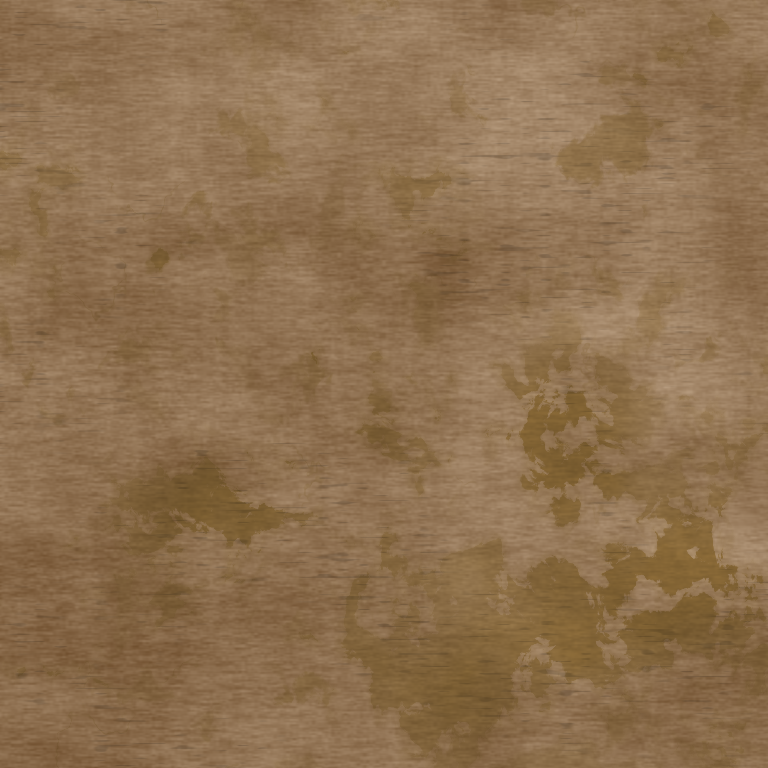
A three.js fragment shader for this texture:

```glsl
// Aged brown surface with fine horizontal grain and ragged, flaking olive stains.
varying vec2 vUv;

#define LIGHT_BROWN vec3(0.645, 0.533, 0.415)
#define DARK_BROWN vec3(0.500, 0.375, 0.248)
#define OLIVE vec3(0.462, 0.350, 0.172)
#define BAND_CONTRAST 1.35
#define MOTTLE_CONTRAST 1.05
#define GRAIN_CONTRAST 0.75
#define SPECKLE_CONTRAST 0.26
#define STAIN_SCALE 5.5
#define STAIN_LEVEL 0.25
#define EDGE_SOFTNESS 0.035
#define SCRATCH_DEPTH 0.13

float hash(vec2 p) {
  return fract(sin(dot(p, vec2(127.1, 311.7))) * 43758.5453);
}

float noise(vec2 p) {
  vec2 i = floor(p);
  vec2 f = fract(p);
  f = f * f * (3.0 - 2.0 * f);
  return mix(mix(hash(i), hash(i + vec2(1.0, 0.0)), f.x),
             mix(hash(i + vec2(0.0, 1.0)), hash(i + 1.0), f.x), f.y);
}

// Centred fractal noise, each octave turned to hide the lattice.
float fbm(vec2 p) {
  float sum = 0.0;
  float amp = 0.5;
  for (int i = 0; i < 6; i++) {
    sum += amp * (noise(p) - 0.5);
    p = mat2(1.6, 1.2, -1.2, 1.6) * p + 17.3;
    amp *= 0.57;
  }
  return sum;
}

// Fractal noise that keeps its horizontal stretch.
float streaks(vec2 p) {
  float sum = 0.0;
  float amp = 0.5;
  for (int i = 0; i < 5; i++) {
    sum += amp * (noise(p) - 0.5);
    p = p * 2.03 + 9.1;
    amp *= 0.55;
  }
  return sum;
}

float blob(vec2 p, vec2 centre, vec2 radius) {
  vec2 d = (p - centre) / radius;
  return exp(-dot(d, d));
}

// Where the stains gather: heavy at lower right, lighter at left.
float stainDensity(vec2 p) {
  float heavy = blob(p, vec2(0.88, 0.23), vec2(0.24, 0.13));
  heavy = max(heavy, blob(p, vec2(0.75, 0.42), vec2(0.10, 0.13)));
  heavy = max(heavy, 0.85 * blob(p, vec2(0.61, 0.13), vec2(0.14, 0.09)));
  float light = blob(p, vec2(0.29, 0.35), vec2(0.14, 0.11));
  light = max(light, blob(p, vec2(0.21, 0.57), vec2(0.035, 0.14)));
  light = max(light, 0.8 * blob(p, vec2(0.41, 0.54), vec2(0.04, 0.05)));
  return max(heavy, 0.85 * light);
}

// Brown ground tone: 0 is dark, 1 is light.
float groundTone(vec2 p) {
  float bands = streaks(p * vec2(2.2, 8.0) + 3.7);
  float mottle = fbm(p * 8.0 + 41.0);
  float grain = 0.55 * (noise(p * vec2(48.0, 290.0)) - 0.5)
              + 0.45 * (noise(p * vec2(120.0, 430.0) + 5.0) - 0.5);
  float speckle = noise(p * 240.0 + 7.0) - 0.5;
  float glow = 0.35 * blob(p, vec2(0.15, 0.44), vec2(0.12, 0.09));
  return 0.52 + BAND_CONTRAST * bands + MOTTLE_CONTRAST * mottle
       + GRAIN_CONTRAST * grain + SPECKLE_CONTRAST * speckle + glow;
}

// Short dark hairlines along the grain.
float scratches(vec2 p) {
  float lines = smoothstep(0.76, 0.92, noise(p * vec2(38.0, 310.0) + 63.0));
  return lines * smoothstep(-0.05, 0.15, fbm(p * 6.0 + 80.0));
}

void main() {
  vec2 p = vUv;
  float tone = groundTone(p);
  vec3 colour = mix(DARK_BROWN, LIGHT_BROWN, tone);

  // Ragged stain with flaked holes
  float density = stainDensity(p);
  vec2 warp = vec2(fbm(p * 11.0), fbm(p * 11.0 + 31.0)) * 0.06;
  float flakes = fbm((p + warp) * 30.0 + 11.0);
  float field = fbm((p + warp) * STAIN_SCALE + 23.0) + 0.75 * flakes + 0.44 * density;
  float stain = smoothstep(-EDGE_SOFTNESS, EDGE_SOFTNESS, field - STAIN_LEVEL);
  float opacity = clamp(0.45 + 0.45 * density + 0.9 * fbm(p * 7.0 + 52.0), 0.2, 0.92);

  // Faint worn patches all over, and a soaked-in halo
  float patches = fbm((p + warp) * 10.0 + 131.0) + 0.4 * flakes;
  float faint = 0.5 * smoothstep(0.13, 0.24, patches) * smoothstep(-0.25, 0.2, fbm(p * 4.0 + 60.0));
  float halo = 0.35 * smoothstep(0.03, 0.36, field);

  // Thin broken veins
  float vein = 1.0 - smoothstep(0.0, 0.014, abs(fbm(p * 7.0 + 97.0)));
  vein *= 0.3 * smoothstep(0.03, 0.18, fbm(p * 8.0 + 71.0));

  vec3 stainColour = OLIVE * (1.0 + 0.20 * (tone - 0.45));
  float cover = max(max(stain * opacity, halo), max(faint, vein));
  colour = mix(colour, stainColour, cover);
  colour *= 1.0 - SCRATCH_DEPTH * scratches(p);
  gl_FragColor = vec4(colour, 1.0);
}
```
